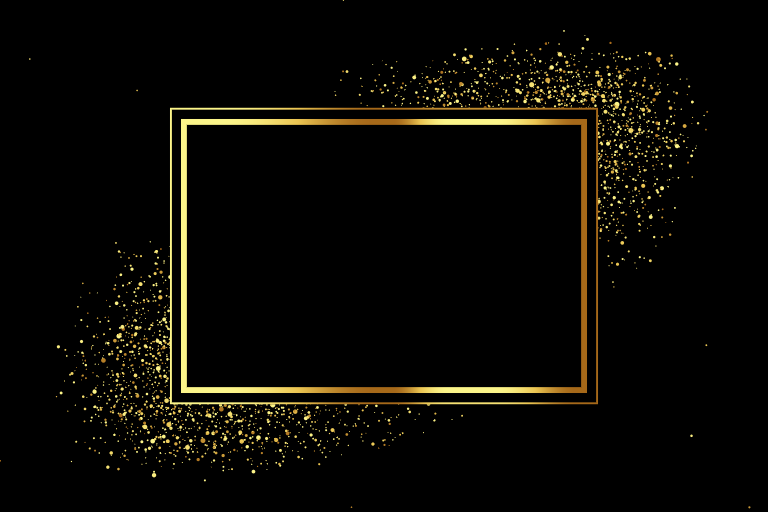
This background is drawn by a Shadertoy shader. Its source:

```glsl
const vec3 PALE = vec3(0.99, 0.96, 0.54);
const vec3 GOLD = vec3(0.92, 0.77, 0.32);
const vec3 BRONZE = vec3(0.65, 0.41, 0.10);
const vec2 CENTER = vec2(0.75, 0.5);
const vec2 OUTER_HALF = vec2(0.418, 0.2895);
const vec2 INNER_HALF = vec2(0.3965, 0.2676);

vec2 hash2(vec2 p) {
    vec3 h = fract(p.xyx * vec3(0.1031, 0.1030, 0.0973));
    h += dot(h, h.yzx + 33.33);
    return fract((h.xx + h.yz) * h.zy);
}

float cornerSlope(vec2 cell, vec2 corner, vec2 f) {
    return dot(hash2(cell + corner + 60.0) * 2.0 - 1.0, f - corner);
}

float gradientNoise(vec2 p) {
    vec2 cell = floor(p), f = p - cell;
    vec2 u = f * f * (3.0 - 2.0 * f);
    vec2 e = vec2(0.0, 1.0);
    return mix(mix(cornerSlope(cell, e.xx, f), cornerSlope(cell, e.yx, f), u.x),
               mix(cornerSlope(cell, e.xy, f), cornerSlope(cell, e.yy, f), u.x), u.y);
}

float boxDistance(vec2 p, vec2 halfSize) {
    vec2 d = abs(p) - halfSize;
    return length(max(d, 0.0)) + min(max(d.x, d.y), 0.0);
}

float coverage(float dist, float pixel) {
    return clamp(0.5 - dist / pixel, 0.0, 1.0);
}

// Line of the given width, lying just inside the edge of a box
float frameLine(float dist, float width, float pixel) {
    return coverage(dist, pixel) - coverage(dist + width, pixel);
}

// Tone 0 is pale, 1 is bronze
vec3 goldTone(float tone) {
    vec3 light = mix(PALE, GOLD, clamp(tone * 2.0, 0.0, 1.0));
    return mix(light, BRONZE, clamp(tone * 2.0 - 1.0, 0.0, 1.0));
}

// Metal sheen running from left to right
vec3 metal(float x, float highlight) {
    float t = x / (2.0 * OUTER_HALF.x) + 0.5;
    float tone = smoothstep(0.12, 0.48, t);
    tone -= highlight * smoothstep(0.52, 0.65, t);
    tone += highlight * smoothstep(0.76, 0.95, t);
    return goldTone(tone);
}

// Two lopsided clouds, mirrored through the middle
float dustDensity(vec2 p) {
    vec2 q = p.x + p.y < 0.0 ? -p : p;
    vec2 d = q - vec2(0.393, 0.275);
    vec2 reach = mix(vec2(0.547, 0.352), vec2(0.254, 0.166), step(0.0, d));
    float falloff = 1.0 - smoothstep(0.1, 1.08, length(d / reach));
    return falloff * (0.85 + 0.9 * gradientNoise(p * 17.0));
}

// One rotated grid of jittered specks: rgb is the tint, a the coverage
vec4 dustLayer(vec2 p, float size, float seed, float pixel) {
    float c = cos(seed), s = sin(seed);
    mat2 turn = mat2(c, s, -s, c);
    vec2 grid = turn * p / size;
    vec2 cell = floor(grid);
    vec2 key = cell + 300.0 + seed * 71.0;
    vec2 traits = hash2(key);
    vec2 look = hash2(key + 517.0);
    float radius = mix(0.08, 0.21, look.x * look.x);
    vec2 spot = cell + 0.5 + (hash2(key + 911.0) - 0.5) * (1.0 - 2.0 * radius);
    float present = step(traits.x, 0.85 * dustDensity((spot * size) * turn));
    float dist = (length(grid - spot) - radius) * size;
    return vec4(goldTone(look.y * look.y), present * coverage(dist, pixel));
}

void mainImage(out vec4 fragColor, in vec2 fragCoord) {
    vec2 p = fragCoord / iResolution.xy * vec2(1.5, 1.0) - CENTER;
    float pixel = 1.0 / iResolution.y;
    vec3 color = vec3(0.0);

    // Gold dust, from coarse to fine
    float size = 0.024;
    for (int i = 0; i < 5; i++) {
        vec4 dust = dustLayer(p, size, 0.4 + float(i) * 1.3, pixel);
        color = mix(color, dust.rgb, dust.a);
        size *= 0.79;
    }

    // Dark panel and double frame
    float outer = boxDistance(p, OUTER_HALF);
    float inner = boxDistance(p, INNER_HALF);
    float outerSheen = mix(0.8, 0.2, step(0.0, p.y));
    color *= 1.0 - coverage(outer, pixel);
    color = mix(color, metal(p.x, outerSheen), frameLine(outer, 0.0037, pixel));
    color = mix(color, metal(p.x, 1.0), frameLine(inner, 0.0115, pixel));

    fragColor = vec4(color, 1.0);
}
```
